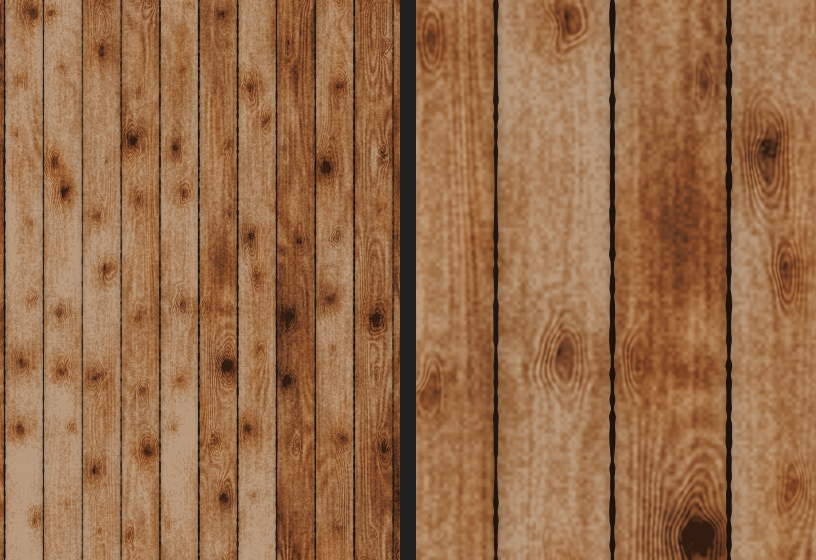
Left: the whole. Right: its middle third, enlarged.
Write a WebGL 2 fragment shader that draws this texture.

```glsl
#version 300 es
precision highp float;

uniform vec2 u_resolution;
out vec4 fragColor;

// Lengths are fractions of the canvas width
#define PLANK_WIDTH 0.0971
#define FIRST_SEAM 0.0115
#define SEAM_WIDTH 0.0042
#define KNOT_GAP 0.19
#define STAIN_DEPTH 0.50
#define PATCH_DEPTH 0.62
#define FIGURE_DEPTH 0.32
#define FIBRE_DEPTH 0.26
#define SPECKLE_DEPTH 0.40

const vec3 WOOD[6] = vec3[6](
  vec3(0.19, 0.11, 0.07), vec3(0.37, 0.22, 0.14), vec3(0.50, 0.29, 0.17),
  vec3(0.59, 0.40, 0.24), vec3(0.66, 0.50, 0.36), vec3(0.72, 0.60, 0.49));

// Lightness of each plank, including the cut ones at both sides
const float PLANK_TONE[12] = float[12](
  0.45, 0.90, 0.90, 0.78, 0.70, 0.84, 0.66, 0.84, 0.49, 0.80, 0.58, 0.50);

float hash(vec2 p) {
  vec3 q = fract(p.xyx * 0.1031);
  q += dot(q, q.yzx + 33.33);
  return fract((q.x + q.y) * q.z);
}

float noise(vec2 p) {
  vec2 i = floor(p), f = fract(p);
  f = f * f * (3.0 - 2.0 * f);
  return mix(mix(hash(i), hash(i + vec2(1, 0)), f.x),
             mix(hash(i + vec2(0, 1)), hash(i + vec2(1, 1)), f.x), f.y);
}

// Knots of one plank: x = smoky stain, y = core, z = swelling of the grain
vec3 knots(vec2 q, float plank) {
  vec3 sum = vec3(0.0);
  float row = floor(q.y / KNOT_GAP);
  for (int j = -1; j <= 1; j++) {
    vec2 cell = vec2(plank * 3.0 + 11.0, row + float(j) + 5.0);
    vec2 jitter = vec2(hash(cell), hash(cell + 41.7));
    float size = mix(0.35, 1.0, hash(cell + 87.3));
    vec2 center = vec2((jitter.x - 0.5) * 0.6 * PLANK_WIDTH,
                       (row + float(j) + 0.15 + 0.7 * jitter.y) * KNOT_GAP);
    vec2 d = (q - center) / size;
    float core = 1.0 - smoothstep(0.005, 0.016, length(d * vec2(1.0, 0.8)));
    sum.x += size * exp(-dot(d * d, vec2(1000.0, 620.0)));
    sum.y = max(sum.y, core * size);
    sum.z += size * exp(-dot(d * d, vec2(2200.0, 300.0)));
  }
  return sum;
}

vec3 woodRamp(float tone) {
  float t = clamp(tone, 0.0, 1.0) * 5.0;
  vec3 color = WOOD[0];
  for (int i = 1; i < 6; i++)
    color = mix(color, WOOD[i], clamp(t - float(i - 1), 0.0, 1.0));
  return color;
}

void main() {
  vec2 p = gl_FragCoord.xy / u_resolution.x;
  float pixel = 1.0 / u_resolution.x;
  float x = (p.x - FIRST_SEAM) / PLANK_WIDTH;
  float plank = floor(x);
  float id = plank + 1.0;
  vec2 q = vec2((fract(x) - 0.5) * PLANK_WIDTH, p.y);

  // Ragged knots, with the grain bending around them
  vec2 wobble = vec2(noise(p * 45.0), noise(p * 45.0 + 70.0)) - 0.5;
  vec3 knot = knots(q + wobble * 0.012, id);

  // Weathered pale patches and scorched ones, paler at the lower left
  vec2 offset = vec2(id * 17.0, id * 5.3);
  float weather = 0.65 * noise(vec2(q.x * 14.0, q.y * 4.5) + offset)
                + 0.35 * noise(vec2(q.x * 28.0, q.y * 11.0) + offset + 50.0);
  float tone = PLANK_TONE[int(clamp(id, 0.0, 11.0))];
  tone += PATCH_DEPTH * (weather - 0.5) + 0.14 * (0.5 - p.x) * (1.2 - p.y);
  tone -= STAIN_DEPTH * knot.x;
  float bare = 1.0 - smoothstep(0.55, 1.0, tone);

  // Growth rings follow a stretched field swollen by the knots
  float field = noise(vec2(q.x * 24.0, q.y * 3.0) + offset + 90.0) + 0.9 * knot.z;
  float rings = sin(field * 48.0 + 2.0 * noise(p * vec2(70.0, 18.0)));
  tone += FIGURE_DEPTH * (0.12 + 0.55 * bare) * rings * noise(p * vec2(30.0, 9.0));

  // Straight fibres and sandy speckle
  float fibre = noise(vec2((q.x + 0.008 * field) * 230.0, q.y * 9.0) + offset);
  tone += FIBRE_DEPTH * (fibre - 0.5) * (0.4 + 0.6 * bare);
  float speckle = 0.6 * noise(p * 310.0) + 0.4 * noise(p * vec2(190.0, 150.0) + 30.0);
  tone += SPECKLE_DEPTH * (speckle - 0.5);
  tone -= 0.38 * knot.y * (0.75 + 0.25 * rings);

  // Warmer hue where the wood is bare
  vec3 color = woodRamp(tone);
  color *= mix(vec3(1.0), vec3(1.05, 0.97, 0.84), bare * noise(p * vec2(26.0, 8.0)));

  // Worn dark seams, each with its own weight
  float seam = floor(x + 0.5);
  float weight = mix(0.55, 1.0, hash(vec2(seam + 7.0, 3.0)));
  float ragged = 0.6 + 0.8 * noise(vec2(seam * 9.0, p.y * 140.0));
  float edge = abs(x - seam) * PLANK_WIDTH;
  float halfWidth = 0.5 * SEAM_WIDTH * weight * ragged;
  float gap = 1.0 - smoothstep(halfWidth - 0.6 * pixel, halfWidth + 0.6 * pixel, edge);
  color *= 1.0 - 0.22 * exp(-edge / 0.004);
  color = mix(color, WOOD[0] * 0.6, gap * (0.65 + 0.35 * weight));

  fragColor = vec4(color, 1.0);
}
```
